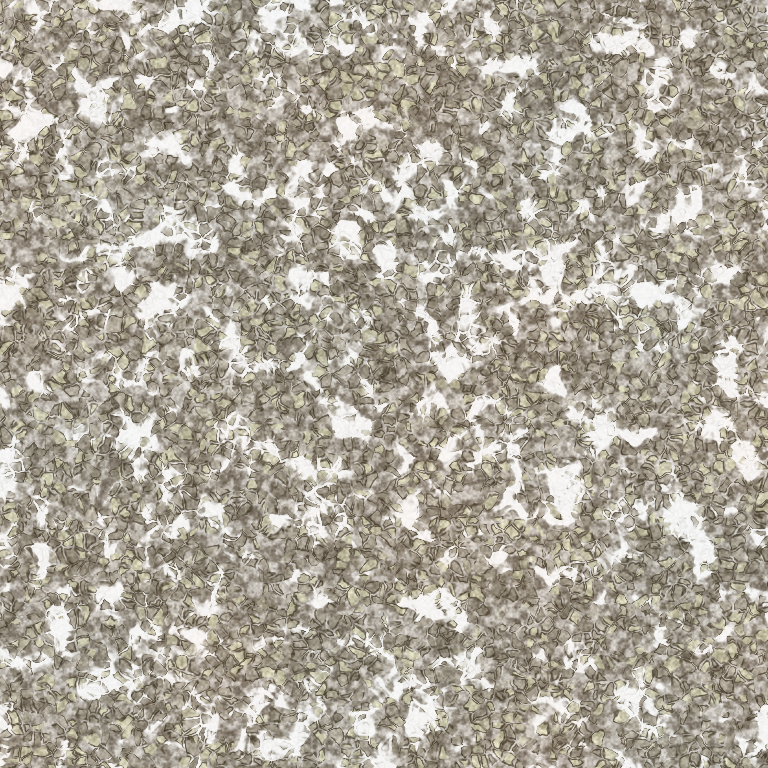
Give the GLSL for this texture, as a WebGL 2 fragment shader.

```glsl
#version 300 es
precision highp float;
// Crushed stone: angular tan and olive grains with broken dark rims,
// set in a mottled grey-brown matrix and veiled by branching white patches.
// Grains are warped Voronoi cells, matrix and veil are fractal value noise.

uniform vec2 u_resolution;
out vec4 fragColor;

// Integer hash of a lattice point, two values in 0..1
vec2 hash2(vec2 cell) {
    uvec2 v = uvec2(ivec2(cell) + 4096) * 1664525u + 1013904223u;
    v.x += v.y * 1664525u;
    v.y += v.x * 1664525u;
    v ^= v >> 16u;
    v.x += v.y * 1664525u;
    v.y += v.x * 1664525u;
    v ^= v >> 16u;
    return vec2(v & 65535u) / 65535.0;
}

float noise(vec2 p) {
    vec2 i = floor(p), f = fract(p);
    f = f * f * (3.0 - 2.0 * f);
    return mix(mix(hash2(i).x, hash2(i + vec2(1, 0)).x, f.x),
               mix(hash2(i + vec2(0, 1)).x, hash2(i + vec2(1, 1)).x, f.x), f.y);
}

float fbm(vec2 p) {
    float sum = 0.0, amp = 0.533;
    for (int k = 0; k < 4; k++) {
        sum += amp * noise(p);
        p = mat2(1.6, 1.2, -1.2, 1.6) * p + 17.3;
        amp *= 0.5;
    }
    return sum;
}

// Voronoi cell: x is the distance to the border, yz is the lattice point
vec3 grainCell(vec2 p) {
    vec2 base = floor(p), nearest = vec2(0), toNearest = vec2(0);
    float best = 8.0;
    for (int y = -1; y <= 1; y++)
    for (int x = -1; x <= 1; x++) {
        vec2 cell = base + vec2(x, y);
        vec2 d = cell + hash2(cell) - p;
        if (dot(d, d) < best) {
            best = dot(d, d);
            nearest = cell;
            toNearest = d;
        }
    }
    float border = 8.0;
    for (int y = -2; y <= 2; y++)
    for (int x = -2; x <= 2; x++) {
        vec2 cell = nearest + vec2(x, y);
        vec2 d = cell + hash2(cell) - p;
        vec2 across = d - toNearest;
        if (dot(across, across) > 1e-5)
            border = min(border, dot(0.5 * (d + toNearest), normalize(across)));
    }
    return vec3(border, nearest);
}

void main() {
    vec2 uv = gl_FragCoord.xy / u_resolution.y;
    float soft = 0.5 * 70.0 / u_resolution.y;

    // Grain outlines, bent by noise and shrunk by a random inset
    vec2 p = uv * 70.0;
    p += 0.7 * (vec2(noise(p * 0.9), noise(p * 0.9 + 41.0)) - 0.5);
    p += 0.2 * (vec2(noise(p * 3.5 + 9.0), noise(p * 3.5 + 73.0)) - 0.5);
    vec3 cell = grainCell(p);
    vec2 id = hash2(cell.yz + 307.0);
    vec2 kind = hash2(cell.yz + 911.0);
    float edge = cell.x - mix(0.05, 0.2, id.x);
    float present = smoothstep(0.15, 0.35, kind.y);
    float inside = smoothstep(-soft, soft, edge) * present;

    // Mottled matrix
    float mottle = fbm(uv * 110.0);
    vec3 color = mix(vec3(0.50, 0.46, 0.405), vec3(0.80, 0.78, 0.75),
                     smoothstep(0.28, 0.70, mottle));

    // Grain faces, some of them pale olive
    vec3 face = mix(vec3(0.55, 0.515, 0.45), vec3(0.70, 0.67, 0.61), id.y);
    face = mix(face, vec3(0.79, 0.775, 0.66), smoothstep(0.58, 0.74, kind.x));
    face += 0.28 * (mottle - 0.5);
    color = mix(color, face, inside * 0.9);

    // White veil in small bent branches, thickest between the grains
    vec2 bend = vec2(noise(uv * 45.0 + 11.0), noise(uv * 45.0 + 87.0)) - 0.5;
    float veil = fbm(uv * 36.0 + bend * 0.9) + 0.07 * (noise(uv * 9.0) - 0.5);
    veil += 0.1 * (mottle - 0.5) - 0.10 * inside;
    float haze = smoothstep(0.38, 0.62, veil);
    float white = smoothstep(0.535, 0.65, veil);
    color = mix(color, vec3(0.80, 0.78, 0.75), 0.3 * haze);
    color = mix(color, vec3(0.965, 0.96, 0.955), white);

    // Broken dark rims
    float rim = 1.0 - smoothstep(0.02, 0.04 + 1.6 * soft, abs(edge));
    rim *= present * smoothstep(0.2, 0.6, noise(p * 2.3 + 130.0));
    color = mix(color, vec3(0.29, 0.25, 0.18), 0.72 * rim * (1.0 - 0.92 * white));

    // Fine grit and a faint drift of hue
    float grit = noise(uv * 350.0) - 0.5;
    color += 0.19 * grit * (1.0 - 0.8 * white);
    float drift = noise(uv * 7.0 + 60.0) - 0.5;
    color += vec3(0.016, -0.004, -0.012) * drift;

    fragColor = vec4(clamp(color, 0.0, 1.0), 1.0);
}
```
